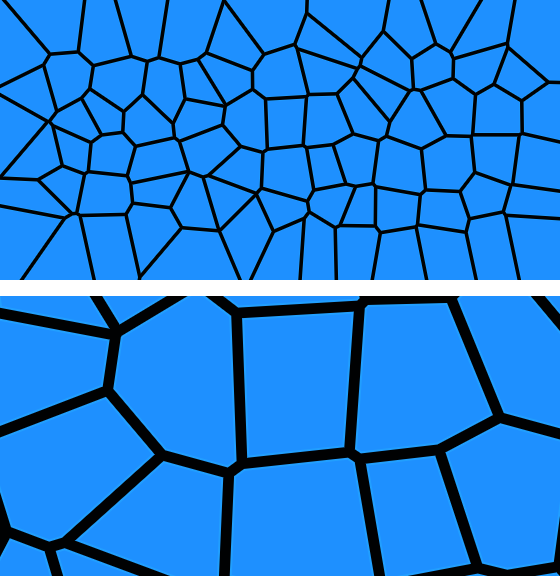
Top: the whole. Bottom: its middle third, enlarged.
Write a Shadertoy shader that draws this pattern.

```glsl
// Draws a flat blue field cracked into irregular Voronoi cells by black lines.

const vec3 CELL_BLUE = vec3(0.118, 0.564, 1.0);
const vec3 RIM_BLUE = vec3(0.13, 0.625, 1.0);
const vec3 LINE_BLACK = vec3(0.0, 0.004, 0.008);

const ivec2 SEED_GRID = ivec2(13, 6);
const vec2 SEED_INSET = vec2(0.03, 0.07);  // keeps seeds off the border, so outer cells stretch
const float JITTER = 0.88;
const float LINE_HALF_WIDTH = 0.0064;
const float RIM_WIDTH = 0.0024;

// Two pseudo-random values in 0..1 for a grid cell
vec2 hash22(vec2 p) {
    vec3 q = fract(vec3(p.xyx) * vec3(0.1031, 0.1030, 0.0973));
    q += dot(q, q.yzx + 33.33);
    return fract((q.xx + q.yz) * q.zy);
}

// Jittered seed position inside a canvas of the given size
vec2 seedPosition(ivec2 cell, vec2 canvas) {
    vec2 offset = 0.5 + JITTER * (hash22(vec2(cell) + 17.0) - 0.5);
    vec2 unit = (vec2(cell) + offset) / vec2(SEED_GRID);
    return mix(SEED_INSET, canvas - SEED_INSET, unit);
}

// Seed closest to p
vec2 nearestSeed(vec2 p, vec2 canvas) {
    vec2 best = vec2(0.0);
    float bestDist = 1e5;
    for (int y = 0; y < SEED_GRID.y; y++)
    for (int x = 0; x < SEED_GRID.x; x++) {
        vec2 seed = seedPosition(ivec2(x, y), canvas);
        vec2 d = seed - p;
        if (dot(d, d) < bestDist) {
            bestDist = dot(d, d);
            best = seed;
        }
    }
    return best;
}

// Exact distance from p to the closest cell border
float borderDistance(vec2 p, vec2 canvas) {
    vec2 home = nearestSeed(p, canvas);
    float dist = 1e5;
    for (int y = 0; y < SEED_GRID.y; y++)
    for (int x = 0; x < SEED_GRID.x; x++) {
        vec2 seed = seedPosition(ivec2(x, y), canvas);
        vec2 across = seed - home;
        float gap = length(across);
        if (gap > 1e-4) {
            dist = min(dist, dot(0.5 * (home + seed) - p, across / gap));
        }
    }
    return dist;
}

// Antialiased coverage of the region below a distance limit
float coverage(float dist, float limit, float pixel) {
    return clamp(0.5 + (limit - dist) / pixel, 0.0, 1.0);
}

void mainImage(out vec4 fragColor, in vec2 fragCoord) {
    float pixel = 1.0 / iResolution.y;
    vec2 canvas = iResolution.xy * pixel;
    float dist = borderDistance(fragCoord * pixel, canvas);

    // Faint bright rim beside each line, then the line itself
    float rim = coverage(dist, LINE_HALF_WIDTH + RIM_WIDTH, pixel);
    float line = coverage(dist, LINE_HALF_WIDTH, pixel);
    vec3 color = mix(CELL_BLUE, RIM_BLUE, rim);
    color = mix(color, LINE_BLACK, line);
    fragColor = vec4(color, 1.0);
}
```
